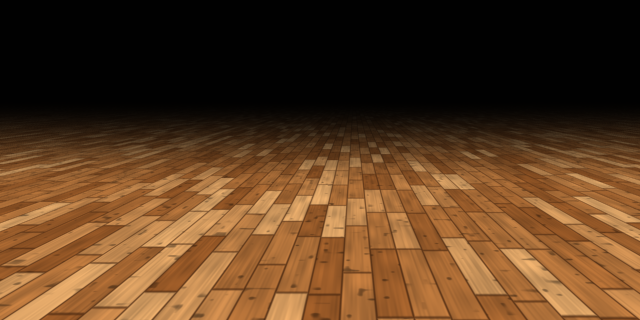
This background is drawn by a WebGL 2 fragment shader. Its source:

```glsl
#version 300 es
precision highp float;

#define HORIZON 0.714
#define VANISH_X 0.553
#define PLANK_WIDTH 0.0586
#define PLANK_LENGTH 0.44
#define SEAM 0.045
#define JOINT 0.022
#define FADE_START 0.035
#define FADE_END 0.43
#define SAMPLES 4

uniform vec2 u_resolution;
out vec4 outColor;

const vec3 BACKDROP = vec3(0.004, 0.003, 0.002);
const vec3 DARK_WOOD = vec3(0.55, 0.32, 0.14);
const vec3 MID_WOOD = vec3(0.67, 0.43, 0.22);
const vec3 PALE_WOOD = vec3(0.83, 0.62, 0.39);
const vec3 GAP = vec3(0.25, 0.13, 0.05);

float hash(vec2 p) {
    vec3 q = fract(vec3(p.xyx) * 0.1031);
    q += dot(q, q.yzx + 33.33);
    return fract((q.x + q.y) * q.z);
}

float noise(vec2 p) {
    vec2 cell = floor(p);
    vec2 f = fract(p);
    f = f * f * (3.0 - 2.0 * f);
    float low = mix(hash(cell), hash(cell + vec2(1.0, 0.0)), f.x);
    float high = mix(hash(cell + vec2(0.0, 1.0)), hash(cell + 1.0), f.x);
    return mix(low, high, f.y);
}

// Floor coordinates: x counts plank rows, y is distance from the viewer
vec2 floorPoint(vec2 p) {
    float depth = HORIZON / max(HORIZON - p.y, 0.01);
    return vec2((p.x - VANISH_X) / PLANK_WIDTH * depth + 0.38, depth);
}

// Dark line around integer values, softened by the sample footprint
float gapLine(float coord, float halfWidth, float footprint) {
    float edge = abs(fract(coord + 0.5) - 0.5);
    float soft = halfWidth + footprint;
    return (1.0 - smoothstep(0.0, soft, edge)) * halfWidth / (halfWidth + 0.4 * footprint);
}

vec3 planks(vec2 q, vec2 footprint) {
    float row = floor(q.x);
    float along = q.y / PLANK_LENGTH + 7.0 * hash(vec2(row, 3.7));
    vec2 id = vec2(row, floor(along));

    // Tone of each board
    float tone = hash(id + 17.0);
    vec3 wood = mix(DARK_WOOD, MID_WOOD, smoothstep(0.0, 0.55, tone));
    wood = mix(wood, PALE_WOOD, smoothstep(0.6, 1.0, tone));

    // Long grain, broad stains and short cross marks
    float detail = 1.0 / (1.0 + 6.0 * footprint.x);
    float grain = noise(vec2(q.x * 16.0, q.y * 5.0 + 40.0 * tone));
    float stain = noise(vec2(q.x * 2.3, q.y * 9.0) + 31.0 * tone);
    wood *= 1.0 + detail * (0.18 * (grain - 0.5) + 0.22 * (stain - 0.5));
    float mark = noise(vec2(q.x * 3.0, q.y * 38.0) + 60.0 * tone);
    wood *= 1.0 - 0.4 * detail * smoothstep(0.82, 0.98, mark);

    // Gaps between rows and at board ends
    float seam = gapLine(q.x, SEAM, footprint.x);
    float joint = gapLine(along, JOINT, footprint.y / PLANK_LENGTH);
    return mix(wood, GAP, clamp(max(0.85 * seam, 0.7 * joint), 0.0, 1.0));
}

void main() {
    vec2 uv = gl_FragCoord.xy / u_resolution;
    vec2 texel = vec2(1.0 / 512.0, 1.0 / 256.0);
    vec2 spacing = texel / float(SAMPLES);
    vec3 wood = vec3(0.0);

    // Average several floor points to keep the far boards smooth
    for (int j = 0; j < SAMPLES; j++) {
        for (int i = 0; i < SAMPLES; i++) {
            vec2 p = uv + (vec2(i, j) + 0.5) * spacing - 0.5 * texel;
            vec2 q = floorPoint(p);
            vec2 footprint = vec2(spacing.x / PLANK_WIDTH, spacing.y * q.y / HORIZON) * q.y;
            wood += planks(q, footprint);
        }
    }
    wood /= float(SAMPLES * SAMPLES);

    // Light falls away towards the horizon
    float nearness = (HORIZON - uv.y) / HORIZON;
    float light = smoothstep(FADE_START, FADE_END, nearness);
    light *= mix(0.93, 1.06, clamp(nearness, 0.0, 1.0));
    outColor = vec4(mix(BACKDROP, wood, light), 1.0);
}
```
